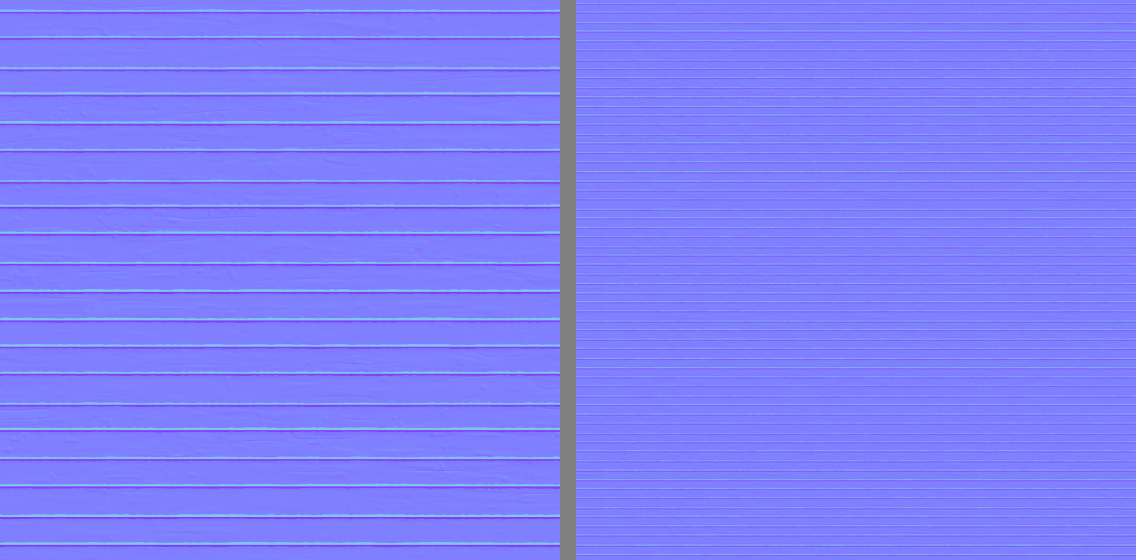
Left: one tile. Right: repeated 3 by 3.
This texture map is drawn by a Shadertoy shader. Its source:

```glsl
const float BOARDS = 20.0;          // boards down the canvas
const float PHASE = 0.58;           // height of the first joint, in boards
const float JITTER = 0.075;         // uneven joint spacing, in boards
const float LIP_WIDTH = 0.066;      // upward-facing edge, in boards
const float GROOVE_WIDTH = 0.066;   // downward-facing edge, in boards
const float LIP_SLOPE = 0.66;
const float GROOVE_SLOPE = -0.54;
const float SHOULDER_SLOPE = -0.07; // soft rounding below each joint
const float EDGE_WEAR = 0.022;      // roughness of the joint, in boards
const float GRAIN_HEIGHT = 0.0007;
const float BUMP_HEIGHT = 0.00035;
const float SCRATCH_HEIGHT = 0.00025;
const float SAMPLE_STEP = 0.0011;   // spacing of height samples, in canvases

float hash(vec2 p) {
    uvec2 q = uvec2(ivec2(p)) * uvec2(1597334673u, 3812015801u);
    uint n = (q.x ^ q.y) * 1597334673u;
    n = (n ^ (n >> 15)) * 2246822519u;
    return float((n ^ (n >> 13)) & 65535u) / 65535.0;
}

// Value noise on a lattice that wraps after "period" cells
float noise(vec2 uv, vec2 period) {
    vec2 p = uv * period;
    vec2 cell = floor(p);
    vec2 f = p - cell;
    f = f * f * f * (f * (f * 6.0 - 15.0) + 10.0);
    vec2 a = mod(cell, period);
    vec2 b = mod(cell + 1.0, period);
    return mix(mix(hash(a), hash(vec2(b.x, a.y)), f.x),
               mix(hash(vec2(a.x, b.y)), hash(b), f.x), f.y);
}

// Painted wood relief: streaked grain, paint bumps and fine scratches
float relief(vec2 uv, float board) {
    uv.x += hash(vec2(board, 71.0));
    float roughness = mix(0.5, 1.25, hash(vec2(board, 43.0)));
    vec2 warp = vec2(noise(uv, vec2(14.0, 31.0)), noise(uv + 0.37, vec2(11.0, 37.0))) - 0.5;
    vec2 bent = uv + warp * vec2(0.03, 0.012);

    float patches = smoothstep(0.4, 0.8, noise(uv, vec2(9.0, 43.0)));
    float grain = noise(bent, vec2(13.0, 110.0)) * 0.5
                + noise(bent, vec2(29.0, 190.0)) * 0.3
                + noise(bent, vec2(75.0, 230.0)) * 0.15;

    float bumps = smoothstep(0.7, 0.98, noise(bent, vec2(67.0, 97.0)))
                * smoothstep(0.35, 0.75, noise(uv, vec2(17.0, 29.0)));

    float line = abs(noise(bent + 0.19, vec2(7.0, 53.0)) - 0.5);
    float scratch = 1.0 - smoothstep(0.0, 0.12, line);
    scratch *= smoothstep(0.5, 0.8, noise(uv + 0.61, vec2(10.0, 47.0)));

    float strokeLine = abs(noise(bent + 0.43, vec2(41.0, 23.0)) - 0.5);
    float stroke = 1.0 - smoothstep(0.0, 0.13, strokeLine);
    stroke *= smoothstep(0.62, 0.85, noise(uv + 0.29, vec2(13.0, 27.0)));

    return roughness * (GRAIN_HEIGHT * grain * mix(0.3, 1.0, patches)
        + BUMP_HEIGHT * bumps
        + SCRATCH_HEIGHT * (0.45 * stroke - scratch));
}

// Fraction of a pixel at x covered by the interval from lo to hi
float coverage(float x, float lo, float hi, float pixel) {
    return clamp((x - lo) / pixel + 0.5, 0.0, 1.0)
         - clamp((x - hi) / pixel + 0.5, 0.0, 1.0);
}

void mainImage(out vec4 fragColor, in vec2 fragCoord) {
    vec2 uv = fragCoord / iResolution.xy;
    float pixel = BOARDS / iResolution.y;

    // Signed distance to the nearest joint, positive above it
    float y = uv.y * BOARDS - PHASE;
    float joint = floor(y + 0.5);
    float id = mod(joint, BOARDS);
    float offset = (hash(vec2(id, 5.0)) * 2.0 - 1.0) * JITTER;
    float d = y - joint - offset;
    float board = mod(joint - step(d, 0.0), BOARDS);

    // Slope of the board surface
    vec2 e = vec2(SAMPLE_STEP, 0.0);
    vec2 slope = vec2(
        relief(uv - e.xy, board) - relief(uv + e.xy, board),
        relief(uv - e.yx, board) - relief(uv + e.yx, board)) / (2.0 * SAMPLE_STEP);

    // Joint: bright lip above a dark groove, with worn edges
    vec2 along = vec2(uv.x, id / BOARDS);
    float wear = (noise(along, vec2(150.0, BOARDS)) - 0.5) * EDGE_WEAR
               + (noise(along + vec2(0.31, 0.0), vec2(23.0, BOARDS)) - 0.5) * EDGE_WEAR;
    float spread = mix(0.85, 1.3, hash(vec2(id, 19.0)));
    float lip = coverage(d, 0.0, LIP_WIDTH * spread + wear, pixel);
    float groove = coverage(d, -GROOVE_WIDTH + wear, 0.0, pixel);
    float shoulder = smoothstep(-0.22, -0.05, d) * step(d, 0.0);
    float firmness = mix(1.08, 0.85, hash(vec2(id, 31.0)));

    slope *= 1.0 - 0.7 * max(lip, groove);
    slope.y += firmness * (LIP_SLOPE * lip + GROOVE_SLOPE * groove)
             + SHOULDER_SLOPE * shoulder * (1.0 - lip - groove);

    vec3 normal = normalize(vec3(slope, 1.0));
    fragColor = vec4(normal * 0.5 + 0.5, 1.0);
}
```
